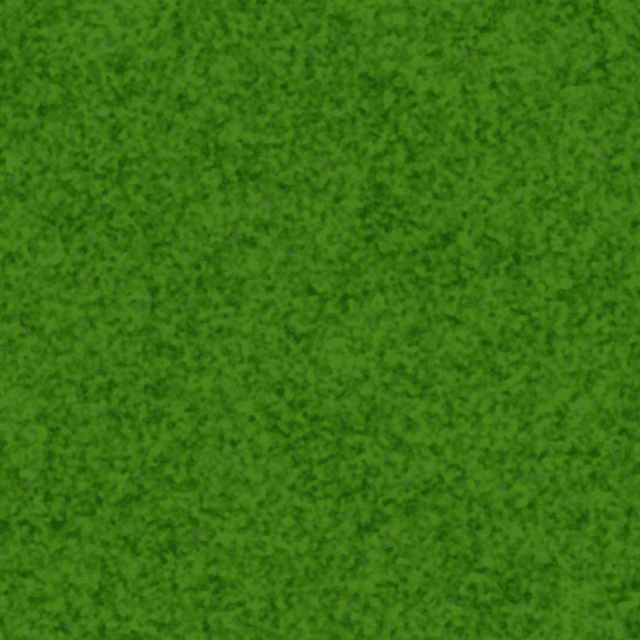
This texture is drawn by a Shadertoy shader. Its source:

```glsl
// Short, dense turf: soft mottled green grains with scattered dark gaps.
// Layers of cellular splat noise, each splat a randomly turned soft oval,
// are summed to a tone of unit spread and coloured by a four-step ramp.

const vec3 GAP_GREEN   = vec3(0.15, 0.36, 0.04);
const vec3 SHADE_GREEN = vec3(0.20, 0.42, 0.05);
const vec3 BLADE_GREEN = vec3(0.23, 0.46, 0.07);
const vec3 LIGHT_GREEN = vec3(0.27, 0.50, 0.09);
const vec3 DUSTY_GREEN = vec3(0.33, 0.47, 0.24);

// Three random values from 0 to 1 for a cell
vec3 hash3(vec2 cell, float seed) {
    vec3 p = fract(vec3(cell.xyx + seed) * vec3(0.1031, 0.1030, 0.0973));
    p += dot(p, p.yxz + 33.33);
    return fract((p.xxy + p.yzz) * p.zyx);
}

// Cellular noise of mean 0 and spread 1, built from soft oval splats
float splatNoise(vec2 p, float stretch, float seed) {
    vec2 home = floor(p);
    float total = 0.0;
    float power = 0.0;
    for (int y = -2; y <= 2; y++) {
        for (int x = -2; x <= 2; x++) {
            vec2 cell = home + vec2(x, y);
            vec3 place = hash3(cell, seed);
            vec3 look = hash3(cell, seed + 57.3);
            vec2 offset = p - cell - place.xy;
            float angle = 3.14159 * look.x;
            vec2 along = vec2(cos(angle), sin(angle));
            vec2 local = vec2(dot(offset, along) / stretch,
                              dot(offset, vec2(-along.y, along.x)) * stretch);
            float weight = exp(-2.6 * dot(local, local));
            total += weight * (2.0 * place.z - 1.0);
            power += weight * weight;
        }
    }
    return 1.732 * total * inversesqrt(power + 1e-6);
}

// Position of a tone between two ramp stops
float stopMix(float tone, float low, float high) {
    return (tone - low) / (high - low);
}

// Green ramp; both ends run slightly past their last stop
vec3 turfColor(float tone) {
    vec3 color = mix(GAP_GREEN, SHADE_GREEN,
                     clamp(stopMix(tone, -1.86, -0.82), -0.7, 1.0));
    color = mix(color, BLADE_GREEN, clamp(stopMix(tone, -0.82, 0.10), 0.0, 1.0));
    return mix(color, LIGHT_GREEN, clamp(stopMix(tone, 0.10, 1.20), 0.0, 1.5));
}

void mainImage(out vec4 fragColor, in vec2 fragCoord) {
    vec2 uv = fragCoord / iResolution.y;

    // Grains, finer detail and faint broad patches
    float grains  = splatNoise(uv * 135.0, 1.2, 3.0);
    float detail  = splatNoise(uv * 205.0, 1.1, 19.0);
    float patches = splatNoise(uv * 16.0, 1.0, 41.0);
    vec3 color = turfColor(0.88 * grains + 0.42 * detail + 0.18 * patches);

    // Rare dusty flecks
    float dust = smoothstep(1.55, 1.75, splatNoise(uv * 90.0, 1.2, 73.0));
    color = mix(color, DUSTY_GREEN, 0.3 * dust);

    fragColor = vec4(color, 1.0);
}
```
